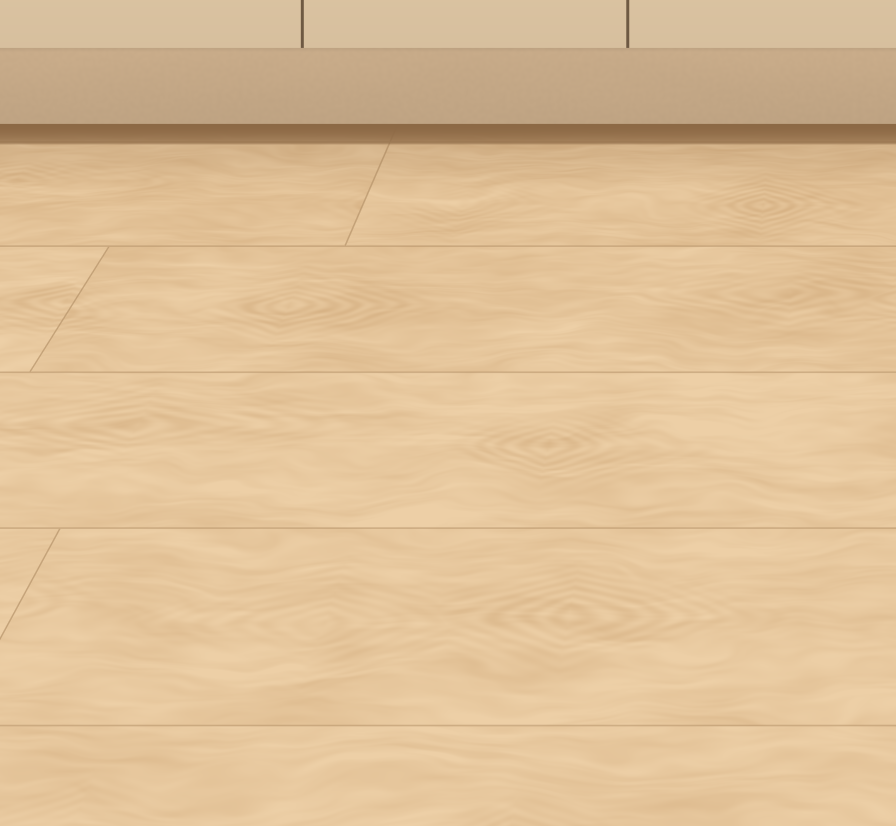
Write a Shadertoy shader that draws this texture.

```glsl
#define WOOD_LIGHT   vec3(0.928, 0.812, 0.652)
#define WOOD_DARK    vec3(0.810, 0.655, 0.470)
#define CABINET      vec3(0.845, 0.753, 0.622)
#define PLINTH       vec3(0.762, 0.652, 0.522)
#define SHADOW       vec3(0.550, 0.410, 0.270)
#define DOOR_GAP     vec3(0.360, 0.280, 0.200)
#define CABINET_END  0.058
#define PLINTH_END   0.150
#define SHADOW_END   0.175
#define HORIZON      1.151  // height of the vanishing line above the top edge
#define ROW_SCALE    15.2   // plank rows per unit of inverse depth
#define DOOR_WIDTH   0.394

vec2 hash2(vec2 p) {
    vec3 q = fract(p.xyx * vec3(0.1031, 0.1030, 0.0973));
    q += dot(q, q.yzx + 33.33);
    return fract((q.xx + q.yz) * q.zy);
}

float cornerGradient(vec2 cell, vec2 corner, vec2 f) {
    float angle = 6.2832 * hash2(cell + corner).x;
    return dot(vec2(cos(angle), sin(angle)), f - corner);
}

float gradientNoise(vec2 p) {
    vec2 i = floor(p), f = fract(p);
    vec2 w = f * f * f * (f * (f * 6.0 - 15.0) + 10.0);
    float low  = mix(cornerGradient(i, vec2(0, 0), f), cornerGradient(i, vec2(1, 0), f), w.x);
    float high = mix(cornerGradient(i, vec2(0, 1), f), cornerGradient(i, vec2(1, 1), f), w.x);
    return mix(low, high, w.y);
}

float fbm(vec2 p) {
    float sum = 0.0, amp = 0.6;
    for (int i = 0; i < 3; i++) {
        sum += amp * gradientNoise(p);
        p = p * 2.03 + 17.3;
        amp *= 0.5;
    }
    return sum;
}

// Coverage of a line of half width w at distance d
float line(float d, float w, float px) {
    return clamp((w - d) / px + 0.5, 0.0, 1.0);
}

// Darkness of the wood: streaks, clouds and nested cathedral rings
float woodGrain(float along, float across, float seed) {
    vec2 g = vec2(along, across) + vec2(seed * 7.3, seed * 3.1);
    float warp = fbm(g * vec2(1.1, 2.5));
    float cloud = fbm(g * vec2(0.8, 1.7) + 40.0);
    float streak = fbm(vec2(g.x * 1.2, g.y * 11.0 + warp * 3.0));
    float fibre = gradientNoise(vec2(g.x * 5.0, g.y * 30.0 + warp * 6.0));

    float ring = 10.0, cell = floor(along / 2.0);
    for (float k = -1.0; k <= 1.0; k++) {
        vec2 h = hash2(vec2(cell + k, seed) + 60.0);
        float dx = along - 2.0 * (cell + k + 0.5 + (h.x - 0.5) * 0.7);
        float dy = across - 0.5 - (h.y - 0.5) * 0.3;
        ring = min(ring, abs(dx) * mix(0.45, 0.8, h.y) + sqrt(dy * dy * 3.5 + 0.004));
    }
    float figure = sin(ring * 68.0 + warp * 11.0);
    float mask = (1.0 - smoothstep(0.2, 0.85, ring)) * smoothstep(-0.3, 0.25, cloud);
    return streak * 0.42 + fibre * 0.14 + cloud * 0.3 + mask * (0.10 + 0.13 * figure);
}

vec3 floorColor(float x, float v, float px) {
    // Ground plane: rows recede upward, joints run to the vanishing point
    float depth = v + HORIZON;
    float row = 11.49 - ROW_SCALE / depth;
    float id = floor(row), across = fract(row);
    float along = (x - 1.045) / depth;
    float joints[5] = float[5](-0.433, -0.63, -0.8, -0.543, -0.75);
    float joint = joints[int(clamp(id, 0.0, 4.0))];
    float seed = id * 3.0 + step(joint, along) + 5.0;

    float far = 1.0 - smoothstep(0.16, 0.48, v);
    float tone = (hash2(vec2(seed, 9.0)).x - 0.5) * 0.08;
    float dark = 0.2 + tone + 0.2 * far + woodGrain(along * 7.0, across, seed);
    vec3 col = mix(WOOD_LIGHT, WOOD_DARK, clamp(dark, 0.0, 1.0));

    // Seams between rows and plank ends
    float rowGap = min(across, 1.0 - across) * depth * depth / ROW_SCALE;
    float endGap = abs(along - joint) * depth * 0.88;
    float seam = max(line(rowGap, 0.0010, px) * 0.55, line(endGap, 0.0009, px) * 0.7);
    col = mix(col, WOOD_DARK * 0.88, seam);

    // Contact shadow under the plinth
    float t = clamp((v - PLINTH_END) / (SHADOW_END - PLINTH_END), 0.0, 1.0);
    float shade = mix(1.0, 0.62, t * t) * (1.0 - smoothstep(-0.002, 0.002, v - SHADOW_END));
    shade = max(shade, 0.16 * (1.0 - smoothstep(SHADOW_END, 0.24, v)));
    return mix(col, SHADOW, shade);
}

void mainImage(out vec4 fragColor, in vec2 fragCoord) {
    float px = 1.0 / iResolution.y;
    float x = fragCoord.x * px, v = 1.0 - fragCoord.y * px;

    // Cabinet doors
    float doorEdge = abs(fract((x - 0.366) / DOOR_WIDTH + 0.5) - 0.5) * DOOR_WIDTH;
    vec3 cabinet = CABINET * (1.01 - 0.25 * v);
    cabinet = mix(cabinet, DOOR_GAP, 0.85 * line(doorEdge, 0.0018, px));

    // Plinth, softly mottled and darker toward the floor
    float drop = (v - CABINET_END) / (PLINTH_END - CABINET_END);
    float mottle = 0.02 * fbm(vec2(x * 3.0, v * 9.0)) + 0.012 * gradientNoise(vec2(x, v) * 160.0);
    vec3 plinth = PLINTH * (1.03 - 0.05 * drop + mottle);
    plinth *= 1.0 - 0.05 * (1.0 - smoothstep(0.0, 0.006, v - CABINET_END));

    vec3 col = floorColor(x, v, px);
    col = mix(col, plinth, line(v, PLINTH_END, px));
    col = mix(col, cabinet, line(v, CABINET_END, px));
    fragColor = vec4(col, 1.0);
}
```
